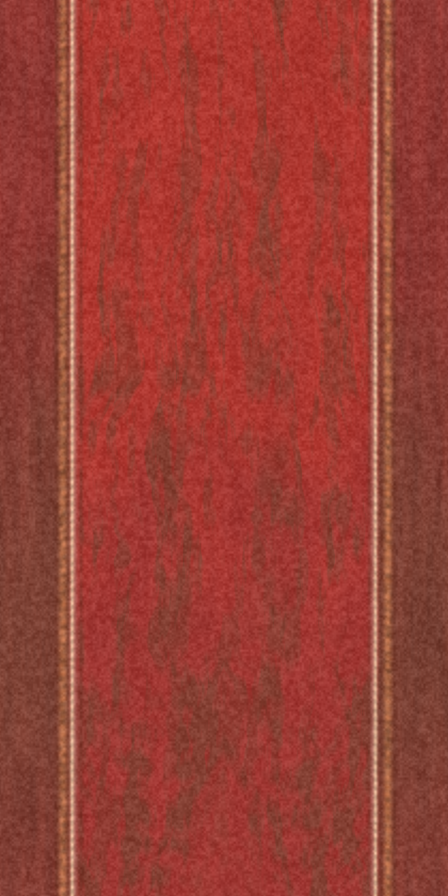
Reproduce this texture procedurally as a Shadertoy shader.

```glsl
// A red lacquered wood panel between two gilded vertical mouldings.
// Stretched value noise, partly mirrored about the centre, makes the grain;
// parabolic rings make the arches, and soft line profiles make the rails.

const vec3 RED_BRIGHT = vec3(0.695, 0.220, 0.190);
const vec3 RED_DEEP   = vec3(0.650, 0.220, 0.205);
const vec3 SIDE_RED   = vec3(0.560, 0.220, 0.200);
const vec3 SIDE_BROWN = vec3(0.470, 0.260, 0.205);
const vec3 STAIN      = vec3(0.450, 0.255, 0.190);
const vec3 GROOVE     = vec3(0.430, 0.200, 0.150);
const vec3 GOLD       = vec3(0.730, 0.450, 0.300);
const vec3 MAUVE      = vec3(0.670, 0.410, 0.380);
const vec3 HIGHLIGHT  = vec3(0.920, 0.750, 0.620);
const float CENTRE = 0.4995;      // mirror axis, in canvas widths
const float LINE_DIST = 0.3385;   // axis to bright line
const float BEADS = 52.0;         // beads per canvas width of height
const float GRAIN_SCALE = 34.0;

float hash(vec2 p) {
    vec3 q = fract(vec3(p.xyx) * 0.1031);
    q += dot(q, q.yzx + 33.33);
    return fract((q.x + q.y) * q.z);
}

float noise(vec2 p) {
    vec2 i = floor(p), f = fract(p);
    f = f * f * (3.0 - 2.0 * f);
    return mix(mix(hash(i), hash(i + vec2(1, 0)), f.x),
               mix(hash(i + vec2(0, 1)), hash(i + vec2(1, 1)), f.x), f.y);
}

float fbm(vec2 p) {
    float sum = 0.0, amp = 0.5;
    for (int i = 0; i < 4; i++) {
        sum += amp * noise(p);
        p = p * 2.03 + 17.3;
        amp *= 0.5;
    }
    return sum / 0.9375;
}

float ridge(float x, float at, float width) {
    float d = (x - at) / width;
    return exp(-d * d);
}

// Soft tall fleck leaning by slant
float fleck(vec2 p, vec2 at, vec2 size, float slant) {
    vec2 d = p - at;
    d.x -= slant * d.y;
    d /= size;
    return exp(-dot(d, d));
}

vec3 panelColour(vec2 p) {
    float m = abs(p.x - CENTRE);
    float warp = fbm(vec2(p.x * 9.0, p.y * 5.0)) - 0.5;
    float lean = m * (1.0 + 0.22 * (p.y - 1.0));
    float mirrored = fbm(vec2(lean * GRAIN_SCALE + warp * 3.0, p.y * 5.0));
    float loose = fbm(vec2(p.x * GRAIN_SCALE + 31.0, p.y * 7.0 + 9.0));
    float grain = mix(mirrored, loose, 0.5);
    float cloud = fbm(p * vec2(11.0, 7.0) + 51.0);

    vec3 c = mix(RED_DEEP, RED_BRIGHT, smoothstep(0.6, 1.3, p.y + (cloud - 0.5) * 0.6));
    c *= 1.0 + 0.22 * (grain - 0.5) + 0.08 * (cloud - 0.5);

    // Arches: upright in the middle, hanging bowls near the bottom
    float bend = (m - 0.155) * (m - 0.155);
    float low = smoothstep(0.75, 0.25, p.y);
    float middle = ridge(p.y, 1.02, 0.28);
    float bowls = 0.5 + 0.5 * sin((p.y - 6.0 * bend) * 70.0 + warp * 16.0);
    float peaks = 0.5 + 0.5 * sin((p.y + 16.0 * bend) * 36.0 + warp * 14.0);
    float stain = low * (0.10 + 0.34 * bowls) * smoothstep(0.35, 0.65, loose + 0.08);
    stain += middle * 0.28 * peaks * smoothstep(0.40, 0.65, grain);

    // Broken dark streaks, along the grain everywhere
    stain += 0.40 * smoothstep(0.53, 0.72, mirrored);
    stain += 0.32 * smoothstep(0.54, 0.72, loose);

    // Dark knots of grain beside the axis, and the pale wedge at the foot
    vec2 k = vec2(m + warp * 0.10, p.y + warp * 0.15);
    stain += 0.50 * fleck(k, vec2(0.112, 0.95), vec2(0.020, 0.075), 0.12) * (0.5 + loose);
    stain += 0.25 * fleck(k, vec2(0.100, 1.52), vec2(0.012, 0.15), 0.12);
    stain += 0.25 * fleck(k, vec2(0.105, 0.65), vec2(0.035, 0.08), -0.15);
    float wedge = smoothstep(0.03, -0.02, m - 0.28 * (0.36 - p.y)) * smoothstep(0.42, 0.2, p.y);
    stain *= 1.0 - 0.65 * wedge;
    return mix(c, STAIN, clamp(stain, 0.0, 0.70));
}

vec3 sideColour(vec2 p) {
    float grain = fbm(vec2(p.x * 55.0, p.y * 5.0 + 4.0));
    float cloud = fbm(p * vec2(8.0, 3.0) + 7.0);
    float brown = smoothstep(1.45, 0.65, p.y + (cloud - 0.5) * 0.7);
    brown *= 0.85 - 0.35 * smoothstep(0.5, 0.0, p.y);
    return mix(SIDE_RED, SIDE_BROWN, brown) * (1.0 + 0.26 * (grain - 0.5));
}

void mainImage(out vec4 fragColor, in vec2 fragCoord) {
    vec2 p = fragCoord / iResolution.x;
    float right = step(CENTRE, p.x);
    float d = abs(p.x - CENTRE) - LINE_DIST;    // outward from bright line
    float goldAt = mix(0.0205, 0.0275, right);
    float innerAt = mix(-0.020, -0.013, right);

    vec3 c = mix(panelColour(p), sideColour(p), smoothstep(0.0, 0.012, d));

    // Grooves on either side of the moulding
    float wear = 0.75 + 0.6 * (noise(vec2(right * 9.0, p.y * 35.0)) - 0.5);
    c = mix(c, GROOVE, 0.55 * wear * ridge(d, innerAt, 0.005));
    c = mix(c, GROOVE, 0.75 * wear * ridge(d, goldAt + 0.014, 0.005));
    c = mix(c, GROOVE, 0.55 * ridge(d, goldAt * 0.5, 0.005));

    // Beaded gold strip, mauve shoulder and bright line
    float bead = 0.5 + 0.5 * cos(6.2832 * (p.y * BEADS + d * 12.0));
    float gilt = 0.87 + 0.12 * bead + 0.34 * (noise(p * vec2(90.0, 70.0)) - 0.5);
    c = mix(c, GOLD * gilt, 0.90 * ridge(d, goldAt, 0.0095));
    c = mix(c, MAUVE, 0.65 * ridge(d, -0.006, 0.006));
    c = mix(c, HIGHLIGHT * (0.86 + 0.16 * bead), 0.92 * ridge(d, 0.0, 0.0050));

    // Fine speckle of the surface
    c += 0.075 * (noise(p * 210.0) - 0.5) + 0.065 * (noise(p * 95.0 + 40.0) - 0.5);
    fragColor = vec4(clamp(c, 0.0, 1.0), 1.0);
}
```
